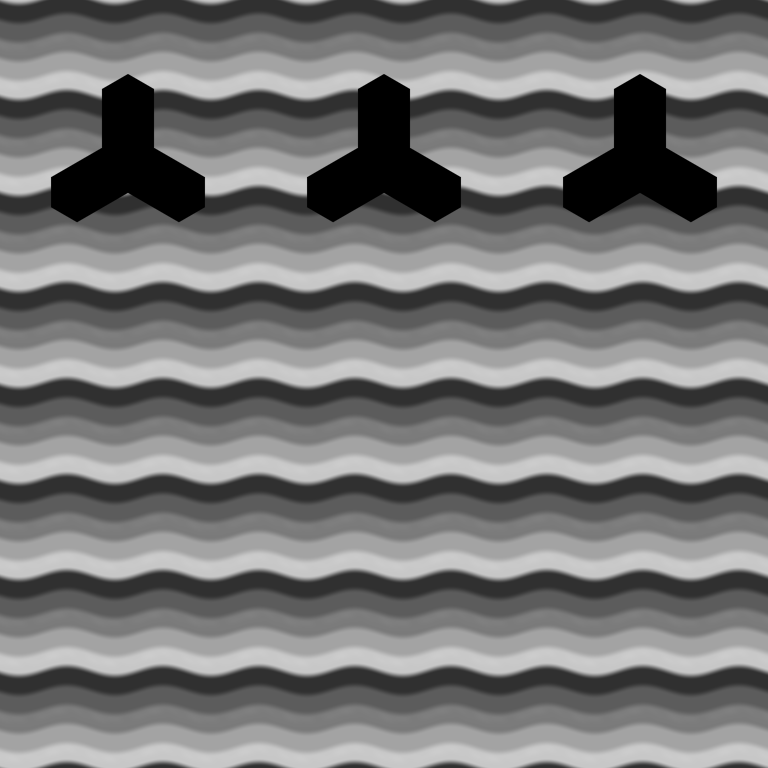
Write a Shadertoy shader that draws this pattern.

```glsl
const float TAU = 6.2831853;

// Arm pointing up, with a 120 degree point at each end
float armDistance(vec2 p) {
    float x = abs(p.x);
    float tip = 0.5 * x + 0.866 * p.y - 0.1002;
    float base = 0.5 * x - 0.866 * p.y - 0.0339;
    return max(x - 0.0339, max(tip, base));
}

// Three arms, a third of a turn apart
float tripodDistance(vec2 p) {
    float d = 1.0;
    for (int i = 0; i < 3; i++) {
        float a = TAU * float(i) / 3.0;
        d = min(d, armDistance(mat2(cos(a), sin(a), -sin(a), cos(a)) * p));
    }
    return d;
}

// Five grey steps from dark to light, with soft edges
float bandShade(float band) {
    float greys[5] = float[5](0.19, 0.36, 0.48, 0.64, 0.78);
    float shade = greys[4];
    for (int i = 0; i < 6; i++) {
        float edge = float(i);
        shade = mix(shade, greys[i % 5], smoothstep(edge - 0.2, edge + 0.2, band));
    }
    return shade;
}

// Faint sheen along the wave crests
float sheen(float x, float band) {
    float ripple = sin(TAU * 2.0 * x + 3.0 * band) + 0.6 * sin(TAU * 5.0 * x - 5.0 * band);
    float ridge = exp(-20.0 * pow(band - 2.3, 2.0)) + exp(-20.0 * pow(band - 4.35, 2.0));
    return ridge * (0.012 + 0.006 * ripple);
}

void mainImage(out vec4 fragColor, in vec2 fragCoord) {
    vec2 uv = fragCoord / iResolution.y;

    // Eight wavy bands down, eight waves across
    float x = 8.0 * uv.x;
    float wave = 0.05 * cos(TAU * (x - 0.697));
    float band = 5.0 * fract(8.0 * (1.0 - uv.y) + wave + 0.01);
    float shade = bandShade(band) + sheen(x, band);

    // One row of three black tripods
    vec2 p = vec2((fract(3.0 * uv.x) - 0.5) / 3.0, uv.y - 0.788);
    float pixel = 1.0 / iResolution.y;
    shade *= smoothstep(-0.7 * pixel, 0.7 * pixel, tripodDistance(p));

    fragColor = vec4(vec3(shade), 1.0);
}
```
